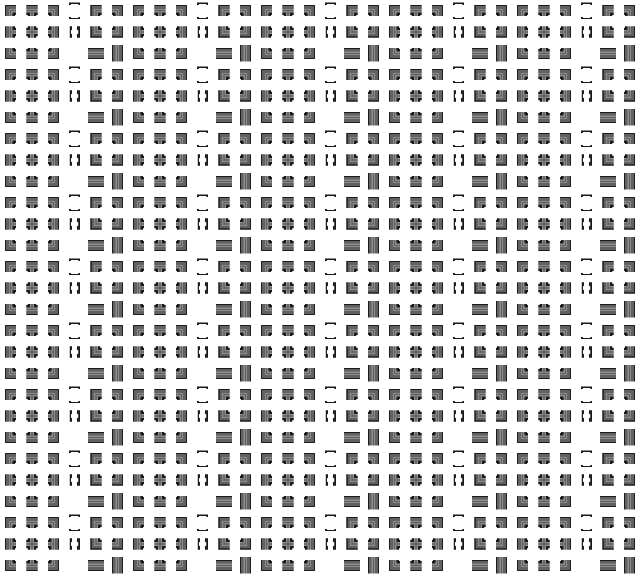
A Shadertoy shader for this pattern:

```glsl
const vec3 PAPER = vec3(1.0);
const vec3 DARK = vec3(0.11);
const vec3 MID = vec3(0.38);
const vec3 LIGHT = vec3(0.55);

// Symmetric stripe profile: dark edge, grey, light rail, grey centre
vec3 stripe(float edgeDist) {
    float band = floor(edgeDist);
    if (band < 1.0) return DARK;
    return band == 3.0 ? LIGHT : MID;
}

// Square piece; side gives the closed edges, open corners carry dark notches
vec3 pathPiece(vec2 p, vec2 side) {
    if (max(abs(p.x), abs(p.y)) > 4.5) return PAPER;
    vec2 wall = mix(vec2(9.0), 4.5 - side * p, abs(side));
    vec2 gap = mix(4.5 - abs(p), 4.5 + side * p, abs(side));
    float notch = max(gap.x, gap.y);
    if (notch < 1.0) return PAPER;
    return notch < 3.0 ? DARK : stripe(min(min(wall.x, wall.y), notch));
}

// Striped bar running along x
vec3 stripedBar(vec2 p) {
    if (abs(p.x) > 6.5 || abs(p.y) > 4.5) return PAPER;
    return stripe(4.5 - abs(p.y));
}

// Two facing rails along x, thinned on the inner side within the nick
vec3 rails(vec2 p, float outer, float nick) {
    float depth = outer - abs(p.y);
    float along = abs(p.x);
    if (along > 4.5 || depth < 0.0 || depth > 2.0) return PAPER;
    if (along > nick) return DARK;
    return depth > 1.0 ? PAPER : DARK;
}

// Block of 6 by 3 cells, rows counted from the top
vec3 pattern(vec2 grid) {
    vec2 cell = mod(floor(grid), vec2(6.0, 3.0));
    vec2 p = (fract(grid) - 0.5) * 17.0;
    if (cell.x < 3.0) return pathPiece(p, cell - 1.0);
    if (cell.x < 4.0) {
        if (cell.y > 1.0) return PAPER;
        return cell.y < 1.0 ? rails(p - vec2(0.0, 0.2), 6.7, 3.0) : rails(p.yx, 4.0, 1.5);
    }
    if (cell.y > 1.0) return stripedBar(cell.x < 5.0 ? p : p.yx);
    return pathPiece(p, cell * 2.0 - vec2(9.0, 1.0));
}

void mainImage(out vec4 fragColor, in vec2 fragCoord) {
    // Narrow box filter over the canvas of 5 by 9 blocks
    vec3 color = vec3(0.0);
    for (int i = 0; i < 16; i++) {
        vec2 offset = ((vec2(i % 4, i / 4) + 0.5) / 4.0 - 0.5) * 0.4;
        vec2 uv = (fragCoord + offset) / iResolution.xy;
        color += pattern(vec2(uv.x, 1.0 - uv.y) * vec2(30.0, 27.0));
    }
    fragColor = vec4(color / 16.0, 1.0);
}
```
